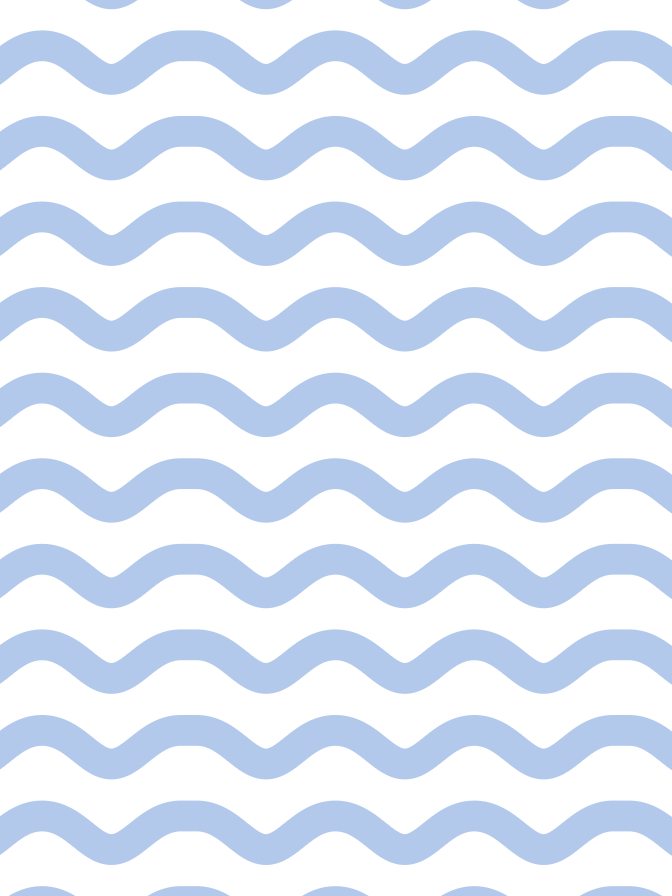
Reproduce this pattern procedurally as a WebGL 2 fragment shader.

```glsl
#version 300 es
precision highp float;
// Rows of wavy blue ribbons on white, each of constant width.
// A folded cosine gives the centre line: three crests per repeat, one held flat;
// the distance to short chords of that line gives the ribbon. Unit: canvas height.
uniform vec2 u_resolution;
out vec4 fragColor;

const float PI = 3.14159265;

// Height of the centre line about the middle of its row
float waveHeight(float x) {
    float period = 0.48242;
    float fromFlatCrest = abs(mod(x - 0.21061 + 0.5 * period, period) - 0.5 * period);
    float phase = PI * max(fromFlatCrest - 0.00879, 0.0) / 0.07747;
    // The second harmonic broadens crests and tightens troughs
    return 0.01875 * cos(phase) - 0.00156 * cos(2.0 * phase);
}

float segmentDistance(vec2 p, vec2 a, vec2 b) {
    vec2 ab = b - a;
    float along = clamp(dot(p - a, ab) / dot(ab, ab), 0.0, 1.0);
    return length(p - a - ab * along);
}

// Shortest distance to the part of the centre line near p
float waveDistance(vec2 p) {
    const int CHORDS = 32;
    float reach = 0.026;
    float stepX = 2.0 * reach / float(CHORDS);
    vec2 start = vec2(p.x - reach, waveHeight(p.x - reach));
    float nearest = 1.0;
    for (int i = 1; i <= CHORDS; i++) {
        float x = p.x - reach + stepX * float(i);
        vec2 end = vec2(x, waveHeight(x));
        nearest = min(nearest, segmentDistance(p, start, end));
        start = end;
    }
    return nearest;
}

void main() {
    vec2 p = gl_FragCoord.xy / u_resolution.y;
    float pixel = 1.0 / u_resolution.y;

    // Fold all rows onto one
    float rowHeight = 0.09551;
    p.y = mod(p.y - 0.07212 + 0.5 * rowHeight, rowHeight) - 0.5 * rowHeight;

    // Ribbon with a one-pixel soft edge
    float edge = waveDistance(p) - 0.01719;
    float ribbon = clamp(0.5 - edge / pixel, 0.0, 1.0);

    vec3 white = vec3(1.0);
    vec3 paleBlue = vec3(0.698, 0.788, 0.922);
    fragColor = vec4(mix(white, paleBlue, ribbon), 1.0);
}
```
